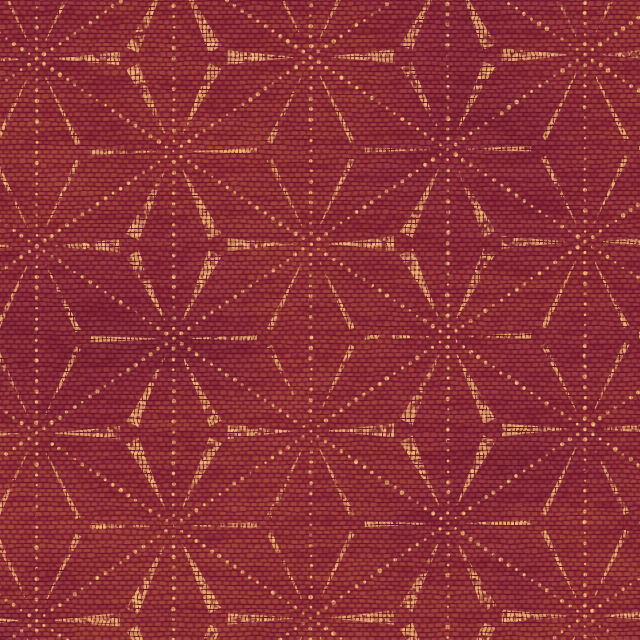
Give the GLSL for this pattern, as a Shadertoy shader.

```glsl
// Worn gold hemp-leaf lattice of dotted lines and tapered strokes on woven crimson cloth.

const vec2 PERIOD = vec2(0.4284, 0.2923);   // size of one repeat
const vec2 CENTER = vec2(0.2715, 0.6170);   // middle of a bold diamond
const float TILT = 0.008;                   // slight slope of the rows
const vec2 THREADS = vec2(160.0, 138.0);    // threads across and up
const float DOTS = 18.0;                    // dots along each lattice edge
const float DOT_RADIUS = 0.0032;
const float BOLD_WIDTH = 0.0100;            // half width at the broad end
const float FINE_WIDTH = 0.0043;
const float TIP_WIDTH = 0.0008;
const vec2 STROKE_SPAN = vec2(0.09, 0.80);  // part of each spoke that is inked

const vec3 WARP_DARK = vec3(0.43, 0.07, 0.17);
const vec3 WARP_LIGHT = vec3(0.53, 0.15, 0.22);
const vec3 WEFT_ROSE = vec3(0.61, 0.24, 0.26);
const vec3 WEFT_BROWN = vec3(0.61, 0.27, 0.21);
const vec3 GOLD_DARK = vec3(0.66, 0.38, 0.27);
const vec3 GOLD_LIGHT = vec3(0.96, 0.75, 0.48);

float hash(vec2 p) {
    vec3 q = fract(p.xyx * 0.1031);
    q += dot(q, q.yzx + 33.33);
    return fract((q.x + q.y) * q.z);
}

float noise(vec2 p) {
    vec2 i = floor(p), f = fract(p);
    f = f * f * (3.0 - 2.0 * f);
    return mix(mix(hash(i), hash(i + vec2(1, 0)), f.x),
               mix(hash(i + vec2(0, 1)), hash(i + vec2(1, 1)), f.x), f.y);
}

// Weave with staggered weft floats lying across; knot peaks on each crossing.
vec3 cloth(vec2 uv, out float knot) {
    vec2 wobble = vec2(noise(uv * vec2(60, 90)), noise(uv * vec2(30, 110) + 9.0));
    vec2 grid = uv * THREADS + vec2(0.7, 0.45) * wobble;
    vec2 f = 2.0 * fract(grid) - 1.0;
    knot = (1.0 - f.x * f.x) * (1.0 - f.y * f.y);

    float row = floor(grid.y);
    float stagger = 0.5 * (grid.x + mod(row, 2.0));
    float u = abs(2.0 * fract(stagger) - 1.0);
    float rib = 1.0 - f.y * f.y;
    float weft = rib * mix(0.22, 1.0, 1.0 - smoothstep(0.35, 0.9, u));

    float tone = 0.65 + 0.4 * hash(vec2(floor(stagger), row))
               + 0.5 * (noise(uv * vec2(12, 100)) - 0.5);
    float broad = 0.6 * noise(uv * 4.0 + 3.0) + 0.4 * noise(uv * 11.0);
    vec3 warp = mix(WARP_DARK, WARP_LIGHT, 0.7 * rib * tone);
    vec3 weftColor = mix(WEFT_ROSE, WEFT_BROWN, smoothstep(0.3, 0.7, broad));
    vec3 color = mix(warp, weftColor, clamp(1.15 * weft * tone, 0.0, 1.0));
    return color * (0.91 + 0.18 * broad);
}

// Ink of the nearest dot on edge a-b; side unfolds the mirrored cell.
float dots(vec2 p, vec2 a, vec2 b, vec2 side, vec2 uv, float soft) {
    vec2 edge = b - a;
    float t = clamp(dot(p - a, edge) / dot(edge, edge), 0.0, 1.0);
    vec2 offset = p - a - edge * round(t * DOTS) / DOTS;
    vec2 dotPos = uv - side * offset;
    vec2 jitter = vec2(noise(dotPos * 97.0), noise(dotPos * 97.0 + 40.0)) - 0.5;
    float radius = DOT_RADIUS * (0.5 + 0.7 * noise(dotPos * 83.0 + 17.0));
    float d = length(side * offset - 0.002 * jitter) - radius;
    return 1.0 - smoothstep(-soft, soft, d);
}

// Stroke broad at a, tapering toward b.
float stroke(vec2 p, vec2 a, vec2 b, float width, float soft) {
    vec2 axis = b - a;
    float len = length(axis);
    axis /= len;
    float t = dot(p - a, axis) / len;
    float s = clamp((t - STROKE_SPAN.x) / (STROKE_SPAN.y - STROKE_SPAN.x), 0.0, 1.0);
    float across = abs(dot(p - a, vec2(-axis.y, axis.x)));
    float d = max(across - mix(width, TIP_WIDTH, s),
                  len * max(STROKE_SPAN.x - t, t - STROKE_SPAN.y));
    return 1.0 - smoothstep(-soft, soft, d);
}

void mainImage(out vec4 fragColor, in vec2 fragCoord) {
    vec2 uv = fragCoord / iResolution.y;
    float soft = max(0.75 / iResolution.y, 0.0007);

    // Fold one repeat into a single quadrant
    vec2 cell = uv - CENTER;
    cell.y -= TILT * cell.x;
    cell = mod(cell + 0.5 * PERIOD, PERIOD) - 0.5 * PERIOD;
    vec2 side = vec2(cell.x < 0.0 ? -1.0 : 1.0, cell.y < 0.0 ? -1.0 : 1.0);
    vec2 p = abs(cell), h = 0.5 * PERIOD;
    vec2 top = vec2(0.0, h.y), right = vec2(h.x, 0.0);

    // Dotted triangle edges
    float beads = dots(p, top, right, side, uv, soft);
    beads = max(beads, dots(p, -top, top, side, uv, soft));
    beads = max(beads, dots(p, right, right + 2.0 * top, side, uv, soft));

    // Spokes of the bold diamond, then of the fine one turned half around
    float ink = 0.0;
    float swell = 0.8 + 0.4 * noise(uv * 13.0);
    vec2 hub = vec2(h.x / 3.0, 0.0);
    for (int i = 0; i < 2; i++) {
        vec2 q = i == 0 ? p : h - p;
        float width = swell * (i == 0 ? BOLD_WIDTH : FINE_WIDTH);
        ink = max(ink, stroke(q, hub, top, width, soft));
        ink = max(ink, stroke(q, hub, right, width, soft));
    }

    // Gold sits on raised threads and is rubbed away in specks
    float knot;
    vec3 color = cloth(uv, knot);
    float wear = 0.65 * noise(uv * 190.0) + 0.35 * noise(uv * 45.0 + 5.0);
    ink *= smoothstep(0.0, 0.4, knot) * smoothstep(0.22, 0.5, wear);
    float beadInk = beads * (0.75 + 0.25 * knot) * smoothstep(0.1, 0.3, wear);
    float shine = 0.25 + 0.55 * knot + 0.6 * (noise(uv * 210.0) - 0.5) + 0.3 * beads;
    vec3 gold = mix(GOLD_DARK, GOLD_LIGHT, clamp(shine, 0.0, 1.0));
    fragColor = vec4(mix(color, gold, max(ink, beadInk)), 1.0);
}
```
